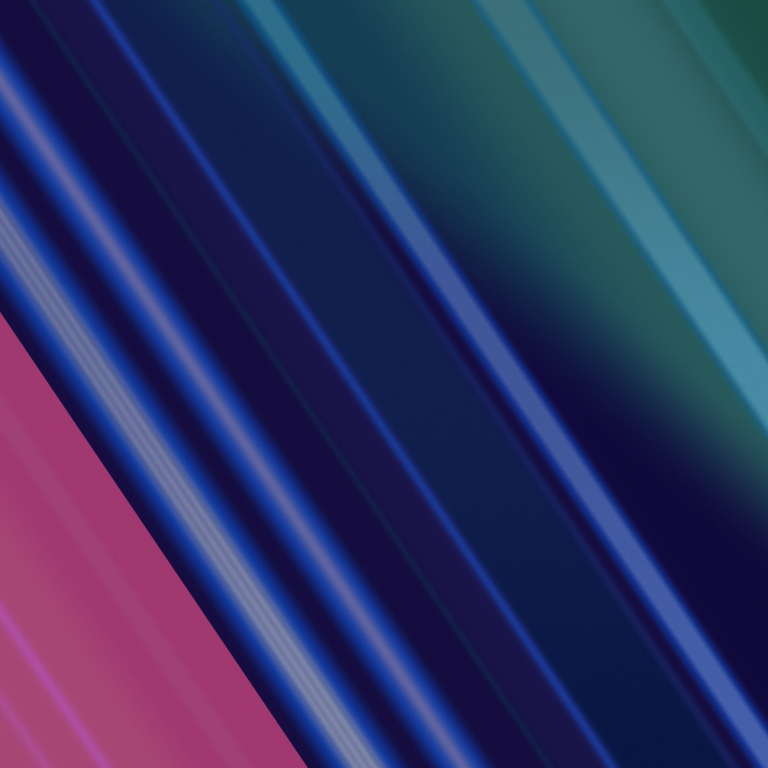
This background is drawn by a three.js fragment shader. Its source:

```glsl
// Diagonal light streaks over navy, with a teal glow at upper right and a pink corner.
varying vec2 vUv;

// Soft-edged band between a and b
float band(float s, float a, float b, float soft) {
  return smoothstep(a - soft, a + soft, s) * (1.0 - smoothstep(b - soft, b + soft, s));
}

// Bell-shaped line around a centre
float streak(float s, float centre, float width) {
  float d = (s - centre) / width;
  return exp(-d * d);
}

float hash(vec2 p) {
  return fract(sin(dot(p, vec2(127.1, 311.7))) * 43758.5453);
}

void main() {
  float down = 1.0 - vUv.y;
  // Coordinate across the streaks: where each one meets the top edge
  float s = vUv.x - down * 0.675;

  // Navy base with a bluer central band
  vec3 col = mix(vec3(0.08, 0.05, 0.245), vec3(0.10, 0.08, 0.285), band(s, 0.05, 0.13, 0.02));
  col = mix(col, vec3(0.06, 0.035, 0.23), smoothstep(0.32, 0.40, s));
  vec3 bandNavy = mix(vec3(0.065, 0.12, 0.30), vec3(0.03, 0.09, 0.26), smoothstep(0.5, 1.0, down));
  col = mix(col, bandNavy, band(s, 0.13, 0.275, 0.012));

  // Teal glow, greener towards the far corner
  float glowEdge = (0.85 * (vUv.x - 0.52) + 0.26 - down) / 1.31;
  float glow = smoothstep(-0.07, 0.09, glowEdge);
  vec3 teal = mix(vec3(0.08, 0.24, 0.33), vec3(0.155, 0.35, 0.36), smoothstep(0.42, 0.60, s));
  teal = mix(teal, vec3(0.20, 0.40, 0.41), band(s, 0.70, 0.84, 0.05));
  teal = mix(teal, vec3(0.09, 0.29, 0.25), smoothstep(0.82, 0.98, s) * 0.9);
  teal += vec3(0.02, 0.05, 0.07) * band(s, 0.862, 0.91, 0.008);
  col = mix(col, teal, glow * smoothstep(0.05, 0.35, s + 0.1 * glow));

  // Thin blue and teal lines
  col = mix(col, vec3(0.06, 0.16, 0.30), 0.6 * streak(s, 0.042, 0.006));
  col = mix(col, vec3(0.10, 0.23, 0.60), 0.9 * streak(s, 0.123, 0.009));
  col = mix(col, vec3(0.09, 0.19, 0.45), 0.5 * streak(s, 0.281, 0.008));

  // Middle beam with saturated blue rims
  vec3 beam = mix(vec3(0.18, 0.43, 0.54), vec3(0.25, 0.34, 0.60), smoothstep(0.05, 0.40, down));
  beam = mix(beam, vec3(0.27, 0.37, 0.67), smoothstep(0.45, 1.0, down));
  vec3 beamRim = mix(vec3(0.06, 0.33, 0.52), vec3(0.07, 0.20, 0.58), smoothstep(0.0, 0.4, down));
  col = mix(col, beamRim, 0.9 * band(s, 0.308, 0.362, 0.009));
  col = mix(col, beam, band(s, 0.319, 0.353, 0.006));

  // Wide teal beam
  vec3 wideBeam = mix(vec3(0.23, 0.44, 0.48), vec3(0.28, 0.54, 0.64), smoothstep(0.0, 0.5, down));
  col = mix(col, vec3(0.09, 0.38, 0.53), 0.8 * band(s, 0.612, 0.692, 0.008));
  col = mix(col, wideBeam, band(s, 0.622, 0.682, 0.008));

  // Two glowing beams at lower left, the broad one finely grooved
  vec3 glowBlue = vec3(0.06, 0.22, 0.62);
  col = mix(col, glowBlue, band(s, -0.105, -0.039, 0.017));
  col = mix(col, vec3(0.37, 0.39, 0.63), streak(s, -0.071, 0.014));
  col = mix(col, glowBlue, band(s, -0.245, -0.151, 0.018));
  vec3 core = mix(vec3(0.39, 0.42, 0.60), vec3(0.47, 0.50, 0.64), smoothstep(0.3, 1.0, down));
  core -= 0.025 * sin(s * 480.0);
  col = mix(col, core, band(s, -0.222, -0.174, 0.014));

  // Pink corner with violet streaks
  vec3 pink = mix(vec3(0.63, 0.22, 0.44), vec3(0.65, 0.275, 0.455), 1.0 - smoothstep(-0.48, -0.40, s));
  pink = mix(pink, vec3(0.62, 0.27, 0.48), 0.6 * band(s, -0.378, -0.345, 0.007));
  pink = mix(pink, vec3(0.69, 0.31, 0.65), 0.9 * streak(s, -0.537, 0.010));
  pink = mix(pink, vec3(0.68, 0.31, 0.60), 0.7 * streak(s, -0.614, 0.010));
  col = mix(pink, col, smoothstep(-0.2755, -0.2725, s));

  // Fine dither against banding
  col += (hash(floor(vUv * 512.0)) - 0.5) / 200.0;
  gl_FragColor = vec4(col, 1.0);
}
```
